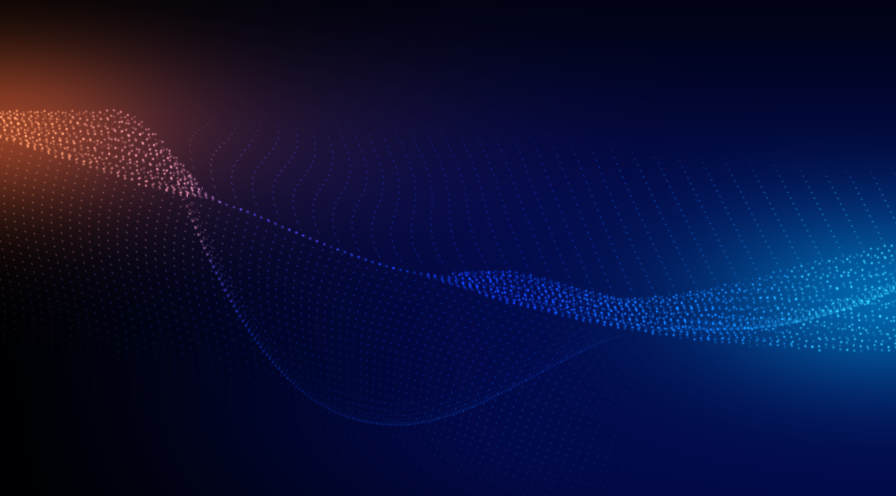
Reproduce this background procedurally as a WebGL 2 fragment shader.

```glsl
#version 300 es
precision highp float;
uniform vec2 u_resolution;
out vec4 fragColor;

const vec3 NAVY = vec3(0.008, 0.035, 0.285);
const vec3 EMBER = vec3(0.53, 0.23, 0.12);
const vec3 PLUM = vec3(0.10, 0.05, 0.065);
const vec3 AZURE = vec3(0.0, 0.36, 0.38);

float hash(vec2 p) {
    return fract(sin(dot(p, vec2(41.3, 289.1))) * 4375.5);
}

float glow(vec2 p, vec2 center, vec2 size) {
    vec2 d = (p - center) / size;
    return exp(-dot(d, d));
}

// Soft round dot that keeps its energy when smaller than a pixel
float softDot(vec2 d, float radius, float pixel) {
    float r2 = radius * radius;
    float spread = r2 + 0.22 * pixel * pixel;
    return exp(-dot(d, d) / spread) * r2 / spread;
}

float lattice(vec2 q, vec2 cell, float radius, float pixel) {
    return softDot((fract(q / cell) - 0.5) * cell, radius, pixel);
}

// Curves that bound the ribbon and its folds
float upperEdge(float x) {
    return 0.775 - 0.18 * smoothstep(0.235, 0.47, x) - 0.142 * smoothstep(0.40, 0.84, x)
        - 0.055 * smoothstep(1.0, 1.28, x) + 0.121 * smoothstep(1.25, 1.95, x);
}

float lowerEdge(float x) {
    float bend = max(x - 0.85, 0.0);
    return 0.723 - 0.33 * x + 0.185 * bend * bend + 0.013 * glow(vec2(x, 0.0), vec2(0.46, 0.0), vec2(0.1));
}

float rightFold(float x) {
    float rise = max(x - 1.45, 0.0);
    return 0.335 + 0.64 * rise * rise;
}

float deepFold(float x) {
    return 0.143 + 3.4 * pow(max(0.82 - x, 0.0), 2.52) + 0.2 * smoothstep(0.80, 1.36, x);
}

vec3 backdrop(vec2 p, float right) {
    float shade = smoothstep(-0.15, 1.15, p.x) * (1.0 - 0.78 * smoothstep(0.55, 1.08, p.y));
    shade *= mix(0.6, 1.0, smoothstep(-0.1, 0.22, p.y + 0.1 * p.x));
    vec3 color = NAVY * shade;
    color += EMBER * glow(p, vec2(-0.02, 0.745), vec2(0.36, 0.17));
    color += PLUM * glow(p, vec2(0.48, 0.72), vec2(0.48, 0.19));
    return color + AZURE * glow(p, vec2(right, 0.40), vec2(0.40, 0.19));
}

vec3 dotColor(float x) {
    vec3 c = mix(vec3(1.0, 0.60, 0.40), vec3(0.85, 0.52, 0.62), smoothstep(0.05, 0.36, x));
    c = mix(c, vec3(0.32, 0.28, 0.95), smoothstep(0.36, 0.52, x));
    c = mix(c, vec3(0.06, 0.25, 0.95), smoothstep(0.55, 0.85, x));
    c = mix(c, vec3(0.05, 0.50, 1.0), smoothstep(1.0, 1.4, x));
    return mix(c, vec3(0.20, 0.82, 0.98), smoothstep(1.4, 1.75, x));
}

// Dot on a row, found by snapping x; returns its center and index
vec2 snap(float x, float shift, float gap) {
    float id = floor((x - shift) / gap);
    return vec2((id + 0.5) * gap + shift, id);
}

// Bright twisted ribbon of wavering rows, sparser where it pinches
float ribbon(vec2 p, float pixel) {
    float sum = 0.0;
    float open = smoothstep(0.005, 0.06, abs(upperEdge(p.x) - lowerEdge(p.x)));
    for (int i = 0; i < 22; i++) {
        float k = float(i);
        vec2 s = snap(p.x, 0.014 * hash(vec2(k, 3.0)), 0.014);
        float v = k / 21.0;
        v += 0.12 * v * (1.0 - v) * sin(s.x * 40.0 + k * 2.1) + 0.05 * (hash(vec2(s.y, k)) - 0.5);
        vec2 c = vec2(s.x, mix(lowerEdge(s.x), upperEdge(s.x), v));
        float sparkle = 0.2 + 0.9 * hash(vec2(k, s.y + 7.0));
        float keep = step(hash(vec2(k, 11.0)), 0.2 + 0.8 * open);
        sum += sparkle * keep * softDot(p - c, 0.0022, pixel);
    }
    return sum * mix(0.55, 1.0, open);
}

// Fine rows gathered along the two inner folds
float folds(vec2 p, float pixel) {
    float sum = 0.0;
    float dim = mix(0.6, 0.2, smoothstep(0.4, 0.65, p.x));
    float deepMask = dim * smoothstep(0.36, 0.39, p.x) * (1.0 - smoothstep(1.15, 1.3, p.x));
    for (int i = 0; i < 7; i++) {
        float k = float(i);
        vec2 s = snap(p.x, 0.006 * hash(vec2(k, 5.0)), 0.006);
        float deep = softDot(p - vec2(s.x, deepFold(s.x) + 0.0012 * k * k), 0.0018, pixel);
        s = snap(p.x, 0.0125 * hash(vec2(k, 9.0)), 0.0125);
        float near = softDot(p - vec2(s.x, rightFold(s.x) + 0.0005 * k * k), 0.0022, pixel);
        sum += deep * deepMask / (1.0 + 0.25 * k) + 0.5 * near * smoothstep(1.25, 1.55, p.x);
    }
    return sum;
}

// Faint strands above and below the ribbon
float sheets(vec2 p, float pixel) {
    float up = p.y - upperEdge(p.x);
    float top = 0.76 - 0.1 * smoothstep(0.7, 1.8, p.x);
    float sway = 0.022 * (1.0 - smoothstep(0.7, 1.1, p.x)) * sin(up * 26.0);
    float lean = mix(-0.1, 0.45, smoothstep(0.5, 1.1, p.x));
    float above = lattice(vec2(p.x + lean * up + sway, up), vec2(0.042, 0.0125), 0.0018, pixel);
    above *= smoothstep(0.0, 0.015, up) * (1.0 - smoothstep(top - 0.06, top + 0.02, p.y));
    float down = lowerEdge(p.x) - p.y;
    float slant = 0.6 * smoothstep(0.5, 1.0, p.x) * down + 0.02 * sin(down * 13.0);
    vec2 q = vec2(p.x + slant, down + 0.012 * sin(p.x * 9.0));
    float below = lattice(q, vec2(0.019, 0.0155), 0.0018, pixel);
    below *= smoothstep(0.0, 0.012, down) * (1.0 - smoothstep(0.1, 0.52, down));
    return 0.4 * above * smoothstep(0.33, 0.43, p.x) + 0.4 * below * (1.0 - smoothstep(0.95, 1.4, p.x));
}

void main() {
    float pixel = 1.0 / u_resolution.y;
    vec2 p = gl_FragCoord.xy * pixel;
    float light = ribbon(p, pixel) + folds(p, pixel) + sheets(p, pixel);
    float cool = 0.42 * smoothstep(0.08, 0.3, lowerEdge(p.x) - p.y);
    vec3 color = mix(backdrop(p, u_resolution.x * pixel), dotColor(p.x + cool), min(light, 0.95));
    fragColor = vec4(color, 1.0);
}
```
